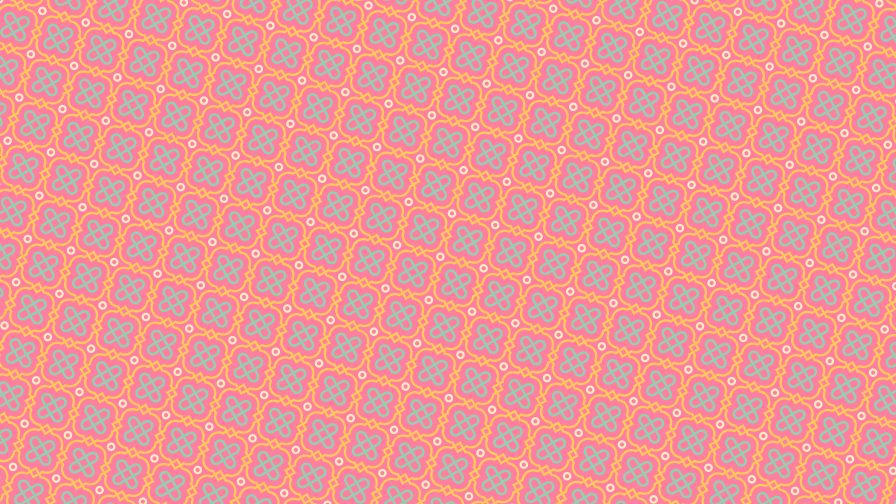
Give the GLSL for this pattern, as a Shadertoy shader.

```glsl
const float REPEATS_ACROSS = 20.0;
const float TILT = radians(-15.0);
const vec2 CELL_CENTRE = vec2(0.363, 0.354);   // phase, in cells from mid canvas

const vec3 PINK = vec3(1.00, 0.50, 0.62);
const vec3 YELLOW = vec3(1.00, 0.78, 0.36);
const vec3 GREEN = vec3(0.58, 0.81, 0.70);
const vec3 CREAM = vec3(1.00, 0.92, 0.76);

// Sizes in cells
const float FRAME_WIDTH = 0.052;
const float LOBE_OFFSET = 0.20;
const float LOBE_RADIUS = 0.24;
const float BARB_REACH = 0.60;
const float PETAL_WIDTH = 0.056;
const float PETAL_REACH = 0.335;
const float PETAL_RADIUS = 0.10;
const float RING_WIDTH = 0.050;
const float RING_RADIUS = 0.070;

mat2 rotation(float angle) {
    float c = cos(angle), s = sin(angle);
    return mat2(c, s, -s, c);
}

// Four round lobes joined with a diamond whose tips form the barbs
float barbedQuatrefoil(vec2 p) {
    p = abs(p);
    float lobes = length(p - LOBE_OFFSET) - LOBE_RADIUS;
    float diamond = (p.x + p.y - BARB_REACH) * sqrt(0.5);
    return min(lobes, diamond);
}

float capsule(vec2 p) {
    p.x = max(abs(p.x) - (PETAL_REACH - PETAL_RADIUS), 0.0);
    return length(p) - PETAL_RADIUS;
}

// Coverage of a line centred on the zero level of a distance
float stroke(float dist, float width, float pixel) {
    return clamp((0.5 * width - abs(dist)) / pixel + 0.5, 0.0, 1.0);
}

void mainImage(out vec4 fragColor, in vec2 fragCoord) {
    float pixel = REPEATS_ACROSS / iResolution.x;
    vec2 grid = rotation(-TILT) * (fragCoord - 0.5 * iResolution.xy) * pixel;
    vec2 p = fract(grid - CELL_CENTRE + 0.5) - 0.5;

    // Frame of this cell and of the nearest neighbour, whose barbs overlap
    vec2 side = abs(p.x) > abs(p.y) ? vec2(sign(p.x), 0.0) : vec2(0.0, sign(p.y));
    float frame = min(abs(barbedQuatrefoil(p)), abs(barbedQuatrefoil(p - side)));

    // Two crossed loops make the flower
    vec2 q = rotation(radians(45.0)) * p;
    float flower = min(abs(capsule(q)), abs(capsule(q.yx)));

    // Ring on each cell corner
    float ring = length(abs(p) - 0.5) - RING_RADIUS;

    vec3 color = PINK;
    color = mix(color, YELLOW, stroke(frame, FRAME_WIDTH, pixel));
    color = mix(color, GREEN, stroke(flower, PETAL_WIDTH, pixel));
    color = mix(color, CREAM, stroke(ring, RING_WIDTH, pixel));
    fragColor = vec4(color, 1.0);
}
```
